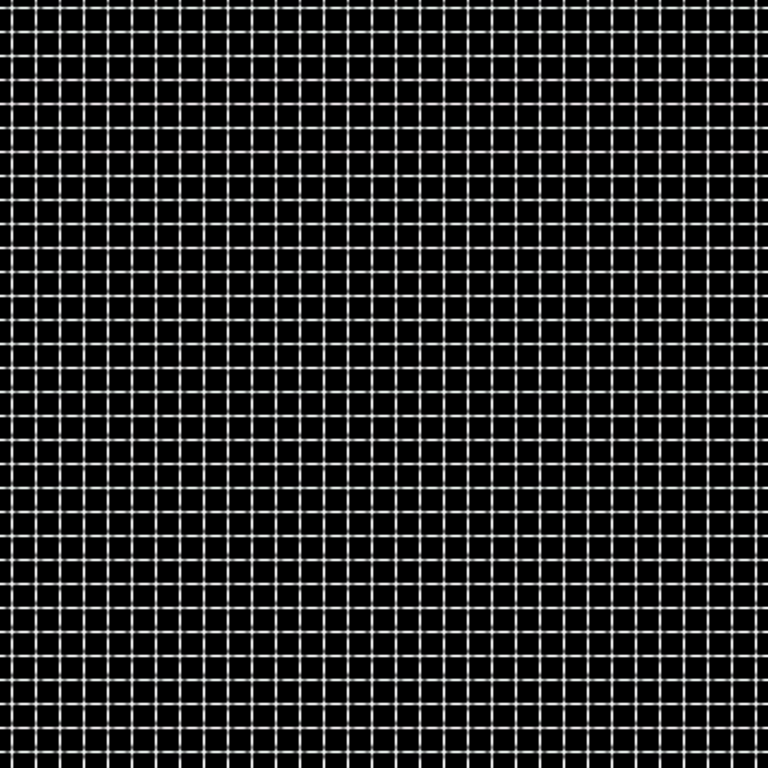
Write a Shadertoy shader that draws this pattern.

```glsl
#define REPEATS 32.0
#define OFFSET vec2(0.5, 0.6667)
#define WIRE_RADIUS 0.104
#define DIP_POSITION 0.19
#define DIP_WIDTH 0.11
#define DIP_UNDER 0.62
#define DIP_OVER 0.42
#define TINT_AMOUNT 0.03

float hash(float n) {
    return fract(sin(n * 12.99 + 4.1) * 437.58);
}

// Rounded brightness across a wire, one at its axis and zero at its edge
float wireProfile(float dist, float pixel) {
    float radius = max(WIRE_RADIUS, 1.2 * pixel);
    return 1.0 - smoothstep(0.0, radius, abs(dist));
}

// Light along a wire, dimmed where it bends on either side of a crossing
float wireLight(float along, float over) {
    float t = (abs(along) - DIP_POSITION) / DIP_WIDTH;
    return 1.0 - mix(DIP_UNDER, DIP_OVER, over) * exp(-t * t);
}

// Faint pink or green tint of one horizontal wire, wrapping at the canvas edge
vec3 rowTint(float row) {
    float hue = hash(mod(row, REPEATS)) * 2.0 - 1.0;
    return 1.0 - TINT_AMOUNT * vec3(max(hue, 0.0), max(-hue, 0.0), abs(hue) * 0.5);
}

void mainImage(out vec4 fragColor, in vec2 fragCoord) {
    vec2 grid = fragCoord / iResolution.xy * REPEATS - OFFSET;
    vec2 pixel = REPEATS / iResolution.xy;

    // Nearest crossing and the offset from it
    vec2 crossing = floor(grid + 0.5);
    vec2 d = grid - crossing;

    // Plain weave: the upper wire alternates like a checkerboard
    float rowOver = mod(crossing.x + crossing.y, 2.0);

    float rowProfile = wireProfile(d.y, pixel.y);
    float columnProfile = wireProfile(d.x, pixel.x);
    vec3 rowColor = wireLight(d.x, rowOver) * rowTint(crossing.y);
    vec3 columnColor = vec3(wireLight(d.y, 1.0 - rowOver));

    // Lay the upper wire over the lower one
    vec3 rowOnTop = mix(columnColor * columnProfile, rowColor, rowProfile);
    vec3 columnOnTop = mix(rowColor * rowProfile, columnColor, columnProfile);
    fragColor = vec4(mix(columnOnTop, rowOnTop, rowOver), 1.0);
}
```
